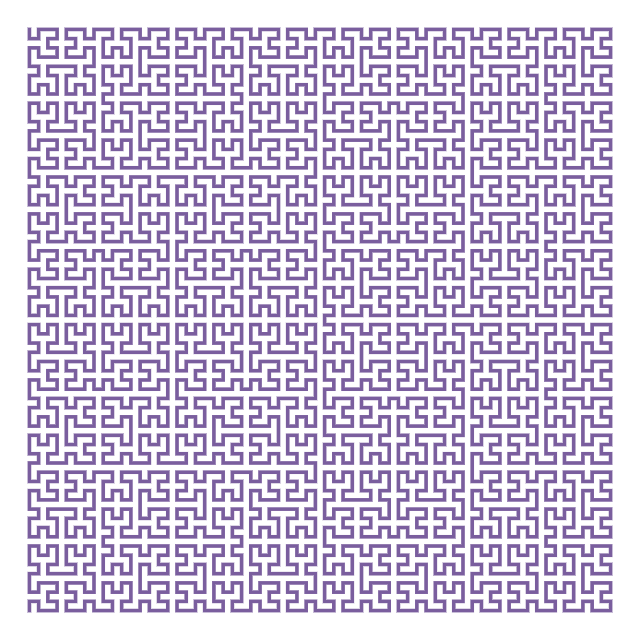
Write a Shadertoy shader that draws this pattern.

```glsl
const int GRID = 64;

// Position of a cell along the Hilbert curve, from lower left to upper left
int hilbertIndex(ivec2 cell) {
    ivec2 p = cell.yx;
    int index = 0;
    for (int s = GRID / 2; s > 0; s /= 2) {
        int rx = (p.x & s) > 0 ? 1 : 0;
        int ry = (p.y & s) > 0 ? 1 : 0;
        index += s * s * ((3 * rx) ^ ry);
        if (ry == 0) {
            if (rx == 1) p = GRID - 1 - p;
            p = p.yx;
        }
    }
    return index;
}

bool inGrid(ivec2 cell) {
    return min(cell.x, cell.y) >= 0 && max(cell.x, cell.y) < GRID;
}

// Square-capped distance to a unit segment starting at the origin
float segmentDistance(vec2 p, vec2 dir) {
    vec2 q = abs(p - dir * clamp(dot(p, dir), 0.0, 1.0));
    return max(q.x, q.y);
}

void mainImage(out vec4 fragColor, in vec2 fragCoord) {
    float side = min(iResolution.x, iResolution.y);
    float spacing = 0.014414;
    vec2 grid = (fragCoord - 0.5 * iResolution.xy) / (side * spacing) + 0.5 * float(GRID);
    ivec2 cell = ivec2(floor(grid));
    vec2 local = fract(grid) - 0.5;

    // Join this cell to the neighbours that come just before and after it
    float dist = 1.0;
    if (inGrid(cell)) {
        int index = hilbertIndex(cell);
        ivec2 dir = ivec2(1, 0);
        for (int i = 0; i < 4; i++) {
            ivec2 next = cell + dir;
            if (inGrid(next) && abs(hilbertIndex(next) - index) == 1)
                dist = min(dist, segmentDistance(local, vec2(dir)));
            dir = ivec2(-dir.y, dir.x);
        }
    }

    // Purple stroke on white, smoothed over one pixel
    float halfWidth = 0.198;
    float stroke = clamp(0.5 + (halfWidth - dist) * side * spacing, 0.0, 1.0);
    vec3 purple = vec3(0.48, 0.37, 0.62);
    fragColor = vec4(mix(vec3(1.0), purple, stroke), 1.0);
}
```
